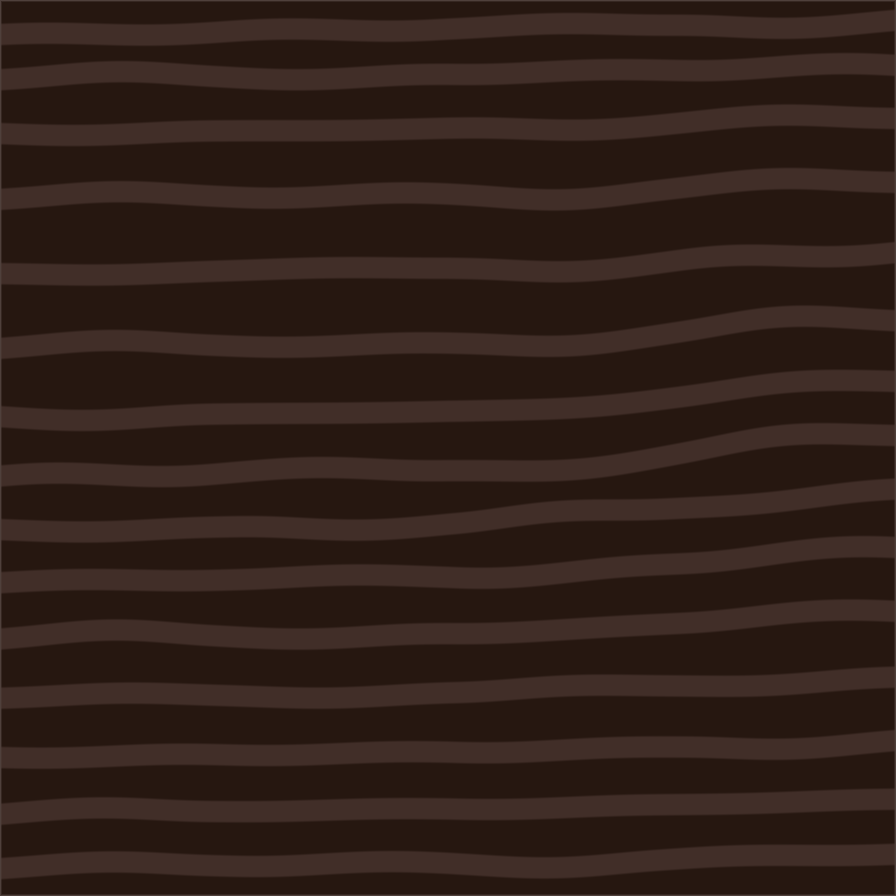
Write a WebGL 2 fragment shader that draws this pattern.

```glsl
#version 300 es
precision highp float;
// Dark wood-like ground crossed by fifteen wavering, unevenly spaced brown bands.

uniform vec2 u_resolution;
out vec4 fragColor;

const vec3 GROUND = vec3(0.148, 0.090, 0.063);
const vec3 BAND   = vec3(0.255, 0.180, 0.157);
const vec3 RIM    = vec3(0.310, 0.250, 0.230);

const int   BAND_COUNT  = 15;
const float FIRST_DEPTH = 0.0325;  // top band, measured down from the top edge
const float PITCH       = 0.0665;  // mean distance between bands
const float HALF_WIDTH  = 0.0119;
const float SOFTNESS    = 0.0016;  // half width of the blurred band edge
const float RIM_WIDTH   = 0.0016;

// Uneven spacing: amplitudes of the first four harmonics down the stack
const vec4 SPACING_SWELL = vec4(0.0141, -0.0086, -0.0132, -0.0092);

const float LEFT_DIP     = 0.012;  // slope of the left half
const float RISE         = 0.010;  // lift of every band at the right
const float MIDDLE_RISE  = 0.031;  // extra lift of the middle bands
const float MIDDLE_BAND  = 7.5;
const float MIDDLE_REACH = 3.0;

const float WOBBLE       = 0.022;
const float WOBBLE_CELLS = 4.0;
const float PI           = 3.14159;

// Random slope in -1..1 for one noise cell of one band
float randomSlope(int cell, int band) {
    uint h = uint(cell + 8) * 374761u + uint(band + 3) * 668265u;
    h = (h ^ (h >> 13)) * 127413u;
    h = (h ^ (h >> 15)) * 224682u;
    h ^= h >> 16;
    return float(h & 65535u) / 32767.5 - 1.0;
}

// One-dimensional gradient noise, separate for each band
float gradientNoise(float x, int band) {
    int cell = int(floor(x));
    float f = fract(x);
    float blend = f * f * f * (f * (f * 6.0 - 15.0) + 10.0);
    return mix(randomSlope(cell, band) * f,
               randomSlope(cell + 1, band) * (f - 1.0), blend);
}

// Depth of a band's centre line below the top edge
float bandDepth(int band, float x) {
    float k = float(band);
    float t = k / float(BAND_COUNT - 1);
    float depth = FIRST_DEPTH + PITCH * k
                + dot(SPACING_SWELL, sin(PI * t * vec4(1.0, 2.0, 3.0, 4.0)));

    // Shared sag at the left and lift at the right
    float offset = (k - MIDDLE_BAND) / MIDDLE_REACH;
    float lift = RISE + MIDDLE_RISE * exp(-offset * offset);
    depth += LEFT_DIP * max(0.5 - x, 0.0);
    depth -= lift * smoothstep(0.5, 1.05, x);

    return depth + WOBBLE * gradientNoise(x * WOBBLE_CELLS, band);
}

void main() {
    vec2 uv = gl_FragCoord.xy / u_resolution;
    float pixel = 1.0 / min(u_resolution.x, u_resolution.y);
    float depth = 1.0 - uv.y;

    // Distance to the nearest centre line
    float nearest = 1.0;
    for (int band = 0; band < BAND_COUNT; band++) {
        nearest = min(nearest, abs(depth - bandDepth(band, uv.x)));
    }
    float blur = max(SOFTNESS, 0.75 * pixel);
    float bandMask = 1.0 - smoothstep(-blur, blur, nearest - HALF_WIDTH);
    vec3 color = mix(GROUND, BAND, bandMask);

    // Thin pale rim around the canvas
    vec2 toEdge = min(uv, 1.0 - uv);
    float rimDistance = min(toEdge.x, toEdge.y) - RIM_WIDTH;
    float rimMask = 1.0 - smoothstep(-0.5 * pixel, 0.5 * pixel, rimDistance);
    color = mix(color, RIM, rimMask);

    fragColor = vec4(color, 1.0);
}
```
